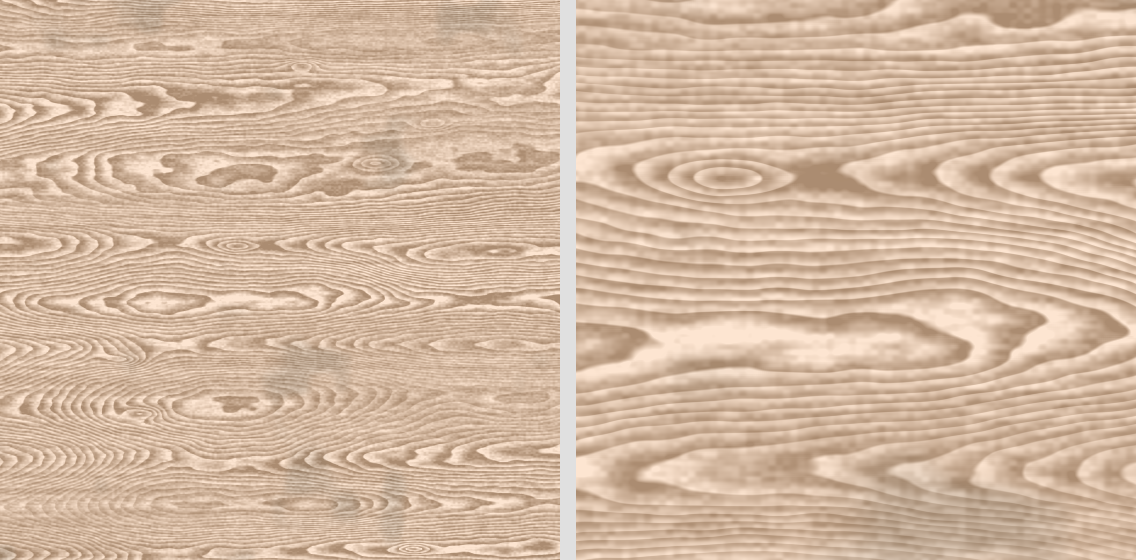
Left, the full canvas; right, a detail of the centre.
A Shadertoy shader for this texture:

```glsl
// Pale, horizontally grained wood with cathedral figure, small knots and faint grey stains.
#define DARK_WOOD vec3(0.70, 0.58, 0.475)
#define LIGHT_WOOD vec3(0.98, 0.885, 0.805)
#define STAIN_TINT vec3(0.91, 0.925, 0.93)
#define MEAN_TONE 0.47
#define BAND_PERIOD 0.20
#define BAND_RINGS 5.0
#define DRIFT_RINGS 11.0
#define KNOT_COUNT 7
#define KNOT_SIZE vec2(0.040, 0.014)
#define GRAIN_STRENGTH 0.25
#define STREAK_STRENGTH 0.20

float hash(vec2 p) {
    vec3 q = fract(vec3(p.xyx) * 0.1031);
    q += dot(q, q.yzx + 33.33);
    return fract((q.x + q.y) * q.z);
}

// Smooth value noise from -1 to 1
float noise(vec2 p) {
    vec2 cell = floor(p), f = p - cell;
    f = f * f * f * (f * (f * 6.0 - 15.0) + 10.0);
    float low = mix(hash(cell), hash(cell + vec2(1, 0)), f.x);
    float high = mix(hash(cell + vec2(0, 1)), hash(cell + vec2(1, 1)), f.x);
    return 2.0 * mix(low, high, f.y) - 1.0;
}

// Growth-ring count: its contours are the grain lines
float ringField(vec2 p) {
    float y = p.y + 0.05 * noise(p * vec2(0.6, 3.0) + 17.3)
                  + 0.006 * noise(p * vec2(3.0, 9.0) + 41.7);
    float bandRings = BAND_RINGS * (1.0 + 0.3 * noise(p * vec2(0.8, 4.0) + 63.1));
    float rings = bandRings * cos(6.28318 * y / BAND_PERIOD);

    // Drift along the board opens the band crests into nested V shapes
    rings += DRIFT_RINGS * noise(p * vec2(2.0, 3.5) + 5.2);
    rings += 1.7 * noise(p * vec2(6.0, 17.0) + 29.4);
    rings += 0.40 * noise(p * vec2(17.0, 45.0) + 83.6);
    rings += 0.16 * noise(p * vec2(45.0, 110.0) + 19.5);

    // Scattered knots
    for (int i = 0; i < KNOT_COUNT; i++) {
        float id = float(i);
        vec2 center = vec2(hash(vec2(id, 3.0)), (id + hash(vec2(id, 8.0))) / float(KNOT_COUNT));
        vec2 d = (p - center) / (KNOT_SIZE * mix(0.7, 1.1, hash(vec2(id, 13.0))));
        rings += 3.0 * exp(-dot(d, d));
    }
    return rings;
}

void mainImage(out vec4 fragColor, in vec2 fragCoord) {
    vec2 p = fragCoord / iResolution.y;

    // Asymmetric ring profile: sharp pale edge, slower fade to brown
    float rings = ringField(p);
    float pixelRings = fwidth(rings);
    float phase = fract(rings);
    float edge = clamp(pixelRings * 1.2, 0.15, 0.5);
    float profile = min(phase / edge, (1.0 - phase) / (1.0 - edge));
    profile = mix(profile, smoothstep(0.1, 0.9, profile), 0.6) - 0.5;

    // Broad rings stand out, dense and plain zones stay quiet
    float density = pixelRings * iResolution.y;
    float contrast = mix(1.1, 0.6, smoothstep(30.0, 130.0, density));
    contrast *= 0.85 + 0.6 * noise(p * vec2(1.5, 13.0) + 91.8);
    contrast *= 1.0 - smoothstep(0.45, 1.0, pixelRings);

    // Long streaks and fine pores
    float streaks = 0.8 * noise(p * vec2(5.0, 170.0) + 7.7) + 0.25 * noise(p * vec2(1.5, 22.0) + 37.9);
    float grain = 0.6 * noise(p * vec2(75.0, 330.0) + 11.1) + 0.6 * noise(p * vec2(230.0, 290.0) + 53.5);
    float tone = MEAN_TONE + contrast * profile + STREAK_STRENGTH * streaks + GRAIN_STRENGTH * grain;
    vec3 color = mix(DARK_WOOD, LIGHT_WOOD, clamp(tone, -0.1, 1.04));

    // Soft grey stains
    float blotch = 0.7 * noise(p * vec2(7.0, 8.0) + 71.2) + 0.45 * noise(p * 23.0 + 23.8);
    color *= mix(vec3(1.0), STAIN_TINT, smoothstep(0.3, 0.8, blotch));

    fragColor = vec4(color, 1.0);
}
```
